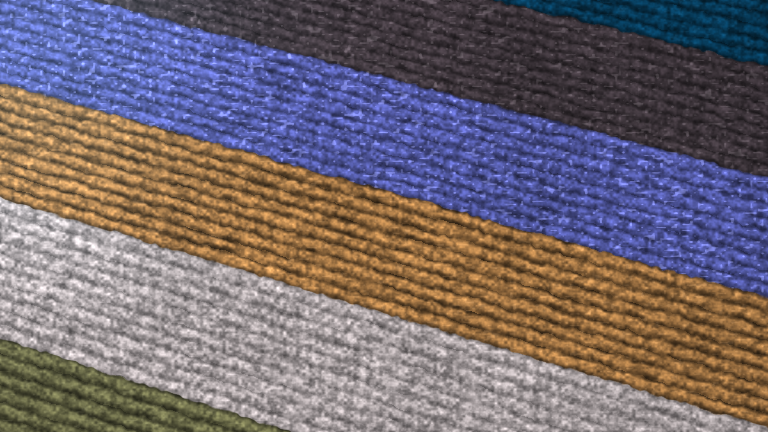
Reproduce this texture procedurally as a WebGL 2 fragment shader.

```glsl
#version 300 es
precision highp float;
// Ribbed woven carpet in six broad coloured bands, seen in perspective.
// Band edges converge to one far point; each band is split into rounded ribs,
// then roughened by layered value noise for tufts, broken grooves and flecks.

uniform vec2 u_resolution;
out vec4 outColor;

const int BANDS = 6;
const float SLOPE = 0.2655;         // fall of the line through the top left corner
const float CONVERGENCE = 0.0756;   // how quickly the lines fan out
const float WOBBLE = 0.007;         // raggedness of ribs and edges
const float TUFT_SCALE = 135.0;     // tufts per canvas height
const float GRAIN = 0.48;           // contrast of the pile

// Band edges down the left side, in canvas heights from the top.
const float EDGE[7] = float[7](-0.52, -0.28, -0.0546, 0.192, 0.458, 0.782, 1.15);
const float RIBS[6] = float[6](9.0, 9.0, 9.0, 9.0, 10.0, 10.0);
const float GROOVE[6] = float[6](0.40, 0.34, 0.36, 0.50, 0.27, 0.46);
const float FLECK[6] = float[6](0.05, 0.16, 0.24, 0.08, 0.07, 0.06);
const vec3 YARN[6] = vec3[6](
    vec3(0.03, 0.25, 0.38),    // teal
    vec3(0.26, 0.225, 0.25),   // charcoal
    vec3(0.34, 0.37, 0.68),    // blue
    vec3(0.68, 0.49, 0.285),   // ochre
    vec3(0.70, 0.665, 0.67),   // pale grey
    vec3(0.43, 0.43, 0.29));   // moss

float hash(vec2 p) {
    return fract(sin(dot(p, vec2(127.1, 311.7))) * 43758.5453);
}

float noise(vec2 p) {
    vec2 i = floor(p), f = fract(p);
    f = f * f * (3.0 - 2.0 * f);
    return mix(mix(hash(i), hash(i + vec2(1, 0)), f.x),
               mix(hash(i + vec2(0, 1)), hash(i + vec2(1, 1)), f.x), f.y);
}

// Height of one rounded rib: a steep lit side and a longer shaded side.
float ribProfile(float t) {
    float f = fract(t);
    return smoothstep(0.0, 0.30, f) * (1.0 - smoothstep(0.50, 1.0, f));
}

// Colour of band i at fan position c; p is the place on the canvas.
vec3 bandColor(int i, float c, vec2 p, float tuft, float fleck) {
    float t = (c - EDGE[i]) / (EDGE[i + 1] - EDGE[i]) * RIBS[i];
    float broken = 0.6 + 0.8 * noise(vec2(p.x * 32.0, floor(t) * 3.7 + 9.0));
    float shade = 1.0 - GROOVE[i] * broken * (1.0 - ribProfile(t));
    float pile = 1.0 + GRAIN * (tuft - 0.5) * 2.0;
    vec3 color = YARN[i] * shade * pile;
    return color + FLECK[i] * fleck * (0.5 + YARN[i]);
}

void main() {
    // Canvas heights, y measured down from the top.
    vec2 p = gl_FragCoord.xy / u_resolution.y;
    p.y = u_resolution.y / u_resolution.y - p.y;

    // Fan coordinate: constant along every rib.
    float c = (p.y - SLOPE * p.x) / (1.0 + CONVERGENCE * p.x);
    c += WOBBLE * (noise(p * 75.0) - 0.5);
    c += WOBBLE * 0.6 * (noise(p * 28.0 + 40.0) - 0.5);

    // Pile texture: fine tufts over coarser clumps, with sparse bright fibres.
    float tuft = 0.55 * noise(p * TUFT_SCALE)
               + 0.25 * noise(p * TUFT_SCALE * 0.45 + 17.0)
               + 0.20 * noise(p * TUFT_SCALE * 1.8 + 71.0);
    float fleck = smoothstep(0.66, 0.95, noise(p * vec2(115.0, 150.0) + 203.0));

    // Lay the bands over each other from the far side to the near side.
    float soft = 1.0 / u_resolution.y;
    vec3 color = bandColor(0, c, p, tuft, fleck);
    for (int i = 1; i < BANDS; i++) {
        float cover = smoothstep(EDGE[i] - soft, EDGE[i] + soft, c);
        color = mix(color, bandColor(i, c, p, tuft, fleck), cover);
    }

    // Sheen at the upper left, gentle falloff to the right, patchy wear.
    float sheen = exp(-dot(p - vec2(0.08, 0.08), p - vec2(0.08, 0.08)) * 5.0);
    float patches = 0.94 + 0.12 * noise(p * 5.0 + 8.0);
    color *= patches * (1.06 - 0.07 * p.x);
    color += sheen * vec3(0.08, 0.12, 0.14);
    outColor = vec4(clamp(color, 0.0, 1.0), 1.0);
}
```
